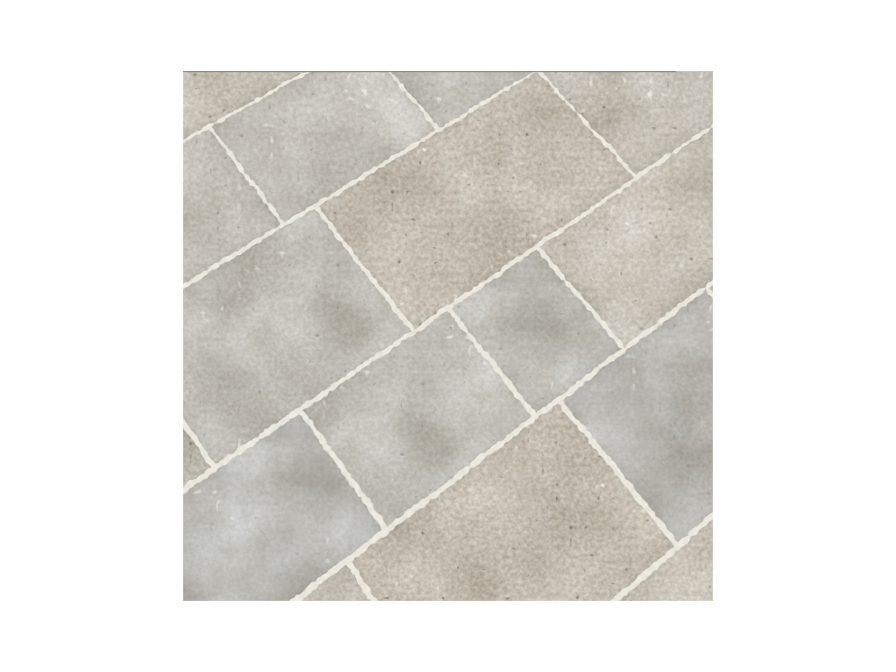
Reproduce this texture procedurally as a Shadertoy shader.

```glsl
// Worn limestone paving laid on the diagonal, shown as a square panel on white.

float hash(vec2 p) {
    return fract(sin(dot(p, vec2(127.1, 311.7))) * 43758.5);
}

float corner(vec2 cell, vec2 offset, vec2 f, float period) {
    float angle = 6.2832 * hash(mod(cell + offset, period) + period);
    return dot(vec2(cos(angle), sin(angle)), f - offset);
}

// Gradient noise with a whole number of cells per unit, so it wraps
float noise(vec2 p, float period) {
    p *= period;
    vec2 cell = floor(p), f = fract(p);
    vec2 w = f * f * f * (f * (f * 6.0 - 15.0) + 10.0);
    vec2 e = vec2(0, 1);
    return mix(mix(corner(cell, e.xx, f, period), corner(cell, e.yx, f, period), w.x),
               mix(corner(cell, e.xy, f, period), corner(cell, e.yy, f, period), w.x), w.y);
}

float clouds(vec2 p, float period) {
    float sum = 0.0, gain = 1.0;
    for (int i = 0; i < 4; i++) {
        sum += gain * noise(p, period);
        period *= 2.0;
        gain *= 0.55;
    }
    return sum;
}

// Course boundaries, cross joints per course, and warmth of each slab
const float courses[5] = float[](0.132, 0.406, 0.791, 1.16, 1.712);
const vec3 joints[6] = vec3[](
    vec3(9), vec3(-0.041, 0.452, 9), vec3(-0.662, 0.065, 0.726),
    vec3(-0.329, 0.176, 0.447), vec3(-0.479, 0.248, 0.674), vec3(9));
const vec4 warmth[6] = vec4[](
    vec4(0.8), vec4(0.5, 0.4, 0.3, 0.5), vec4(0.7, 0.35, 0.95, 0.7),
    vec4(0.0, 0.3, 0.25, 0.75), vec4(0.7, 1.0, 0.1, 0.3), vec4(0.9));

// Distance to the nearest joint; also gives the course and slab numbers
float paving(vec2 p, out int course, out int slab) {
    // Perspective: both sets of joints fan out from distant points
    float across = (p.y + 0.53 * p.x) / (1.0 - 0.2 * p.x);
    float along = (1.3 * p.x - p.y) / (1.0 + 0.3 * p.x);
    float acrossScale = (1.0 - 0.2 * p.x) / length(vec2(0.53 + 0.2 * across, 1));
    float alongScale = (1.0 + 0.3 * p.x) / length(vec2(1.3 - 0.3 * along, 1));
    float d = 1.0;
    course = 0;
    slab = 0;
    for (int i = 0; i < 5; i++) {
        float side = across - courses[i];
        d = min(d, abs(side) * acrossScale);
        course += int(side > 0.0);
    }
    for (int i = 0; i < 3; i++) {
        float side = along - joints[course][i];
        d = min(d, abs(side) * alongScale);
        slab += int(side > 0.0);
    }
    return d;
}

vec3 stone(vec2 p, int course, int slab) {
    float warm = warmth[course][slab];
    vec2 id = vec2(course, slab);
    vec2 q = p + vec2(hash(id + 3.0), hash(id + 7.0));
    float mottle = clouds(q + 0.03 * noise(q, 9.0), 6.0);
    float veins = clouds(q.yx + 0.4, 11.0);
    float grain = noise(q, 110.0) + 0.7 * noise(q, 190.0);

    vec3 color = mix(vec3(0.735, 0.732, 0.712), vec3(0.775, 0.745, 0.695), warm);
    color += 0.03 * (hash(id + 1.0) - 0.5);
    color += vec3(0.10, 0.105, 0.115) * mottle * (1.1 - 0.4 * warm);
    color += vec3(0.035, 0.04, 0.05) * veins;
    color += (0.04 + 0.05 * warm) * grain;

    // Small dark pits and pale scuffs
    color -= 0.13 * smoothstep(0.42, 0.6, noise(q, 75.0)) * (0.4 + warm);
    color += 0.12 * smoothstep(0.3, 0.55, noise(q + 0.3, 62.0))
                  * smoothstep(0.1, 0.4, noise(q, 8.0));
    return color + 0.025 * (0.5 - p.y);
}

void mainImage(out vec4 fragColor, in vec2 fragCoord) {
    // Square panel in the middle, with y running downward
    float pixel = 1.0 / (0.788 * iResolution.y);
    vec2 p = (fragCoord - 0.5 * iResolution.xy) * pixel + 0.5;
    p.y = 1.0 - p.y;

    int course, slab;
    vec2 wobble = vec2(noise(p, 24.0), noise(p + 0.5, 24.0));
    float d = paving(p + 0.003 * wobble, course, slab);
    vec3 color = stone(p, course, slab);

    // Chipped slab edges and cream grout, wider toward the viewer
    color *= 1.0 - 0.09 * exp(-d / 0.006);
    float chips = 0.0035 * noise(p, 60.0) + 0.003 * noise(p, 110.0);
    float halfWidth = mix(0.0028, 0.0058, clamp(p.y * 1.2, 0.0, 1.0)) + chips;
    vec3 grout = vec3(0.92, 0.91, 0.87) + 0.04 * noise(p, 90.0);
    color = mix(grout, color, smoothstep(-pixel, pixel, d - halfWidth));

    // Thin dark rim on the top edge, then the white surround
    float rim = (1.0 - smoothstep(0.001, 0.001 + pixel, p.y)) * step(p.x, 0.93);
    color = mix(color, vec3(0.4, 0.41, 0.37), 0.8 * rim);
    vec2 box = abs(p - 0.5) - 0.5;
    float outside = smoothstep(-0.5 * pixel, 0.5 * pixel, max(box.x, box.y));
    fragColor = vec4(mix(color, vec3(1), outside), 1.0);
}
```
